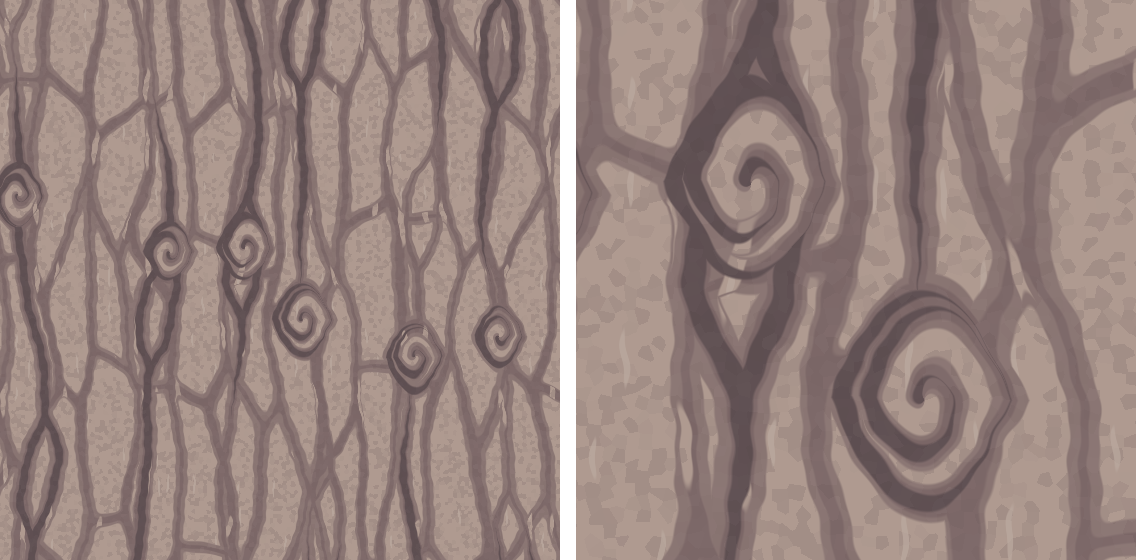
Left, the full canvas; right, a detail of the centre.
This texture is drawn by a WebGL 2 fragment shader. Its source:

```glsl
#version 300 es
precision highp float;
// Stylised tree bark: long pale plates, shadowed furrows, dark winding cracks and curled knots.
uniform vec2 u_resolution;
out vec4 fragColor;

vec2 hash2(vec2 c) {
    return fract(sin(vec2(dot(c, vec2(127.1, 311.7)), dot(c, vec2(269.5, 183.3)))) * 43758.5);
}

float smoothMin(float a, float b, float k) {
    float h = max(k - abs(a - b), 0.0) / k;
    return min(a, b) - h * h * k * 0.25;
}

vec2 site(vec2 cell) {
    return cell + 0.5 + 0.8 * (hash2(cell) - 0.5);
}

vec2 nearestCell(vec2 u) {
    vec2 best = floor(u);
    float bestDist = 9.0;
    for (int j = -1; j <= 1; j++)
    for (int i = -1; i <= 1; i++) {
        vec2 cell = floor(u) + vec2(i, j);
        vec2 d = site(cell) - u;
        if (dot(d, d) < bestDist) { bestDist = dot(d, d); best = cell; }
    }
    return best;
}

// Rounded distance to the plate border, in canvas units
float plateBorder(vec2 p) {
    vec2 scale = vec2(12.5, 3.7);
    vec2 u = p * scale;
    vec2 home = nearestCell(u);
    vec2 a = site(home);
    float border = 1.0;
    for (int j = -2; j <= 2; j++)
    for (int i = -2; i <= 2; i++) {
        if (i == 0 && j == 0) continue;
        vec2 b = site(home + vec2(i, j));
        vec2 n = normalize(b - a);
        border = smoothMin(border, dot(0.5 * (a + b) - u, n) / length(n * scale), 0.009);
    }
    return border;
}

// Sparse upright flecks, one per grid cell at most
float flecks(vec2 p, vec2 grid, float rarity, float halfWidth) {
    vec2 cell = floor(p * grid);
    vec2 h = hash2(cell + 9.0);
    vec2 d = fract(p * grid) - 0.5 - 0.3 * (hash2(cell) - 0.5);
    float r = length(d / vec2(halfWidth, mix(0.15, 0.38, h.y)));
    return step(rarity, h.x) * (1.0 - smoothstep(0.75, 1.05, r));
}

float crackX(float i, float y) {
    vec2 h = hash2(vec2(i, 3.0));
    return (i + 0.5 + 0.5 * (h.x - 0.5)) / 6.0 + 0.026 * sin(5.0 * y + 6.3 * h.x)
         + 0.009 * sin(13.0 * y + 6.3 * h.y) + 0.002 * sin(37.0 * y + 9.0 * h.x);
}

void main() {
    vec2 canvas = gl_FragCoord.xy / u_resolution.y;
    float soft = max(0.8 / u_resolution.y, 0.0009);

    // Hand-drawn wobble of every edge
    vec2 p = canvas;
    p.x += 0.0011 * sin(110.0 * p.y + 3.0 * sin(43.0 * p.x)) + 0.0006 * sin(260.0 * p.y + 90.0 * p.x);
    p.y += 0.0016 * sin(95.0 * p.x + 2.0 * sin(31.0 * p.y));

    vec2 flow = p + vec2(0.011 * sin(9.0 * p.y + 4.0 * sin(4.0 * p.x)) + 0.004 * sin(27.0 * p.y + 19.0 * p.x), 0.0);
    float crack = 1.0, furrow = 1.0, knotInk = 1.0, knotFurrow = 1.0;
    bool insideKnot = false;

    for (float i = 0.0; i < 6.0; i++) {
        // Winding crack that tapers and sometimes splits around an eye
        vec2 h = hash2(vec2(i, 3.0));
        float split = 0.028 * smoothstep(0.7, 1.0, sin(7.0 * p.y + 6.3 * h.x));
        float away = abs(abs(p.x - crackX(i, p.y)) - split);
        float halfWidth = 0.0088 * smoothstep(-0.9, 0.1, sin(4.0 * p.y + 20.0 * h.y)) - 0.002;
        crack = min(crack, away - halfWidth);
        furrow = min(furrow, away - max(halfWidth, 0.0) + 0.001);

        // Curled knot sitting on the crack
        vec2 k = hash2(vec2(i, 17.0));
        vec2 d = p - vec2(crackX(i, k.y), k.y);
        flow.x -= 0.5 * d.x * exp(-dot(d, d) / 0.006);
        d.x *= 1.0 + 7.0 * abs(d.y);
        d.y *= 0.8;
        float radius = mix(0.034, 0.054, k.x), r = length(d), angle = atan(d.y, d.x);
        float turn = fract(r / 0.034 + (k.x > 0.5 ? 1.0 : -1.0) * angle / 6.2832);
        float rim = abs(r - radius);
        float coil = r < radius ? min(abs(turn - 0.5) * 0.034, rim) : rim;
        knotInk = min(knotInk, coil - 0.003 - 0.003 * cos(angle + 6.3 * k.y));
        knotFurrow = min(knotFurrow, coil);
        insideKnot = insideKnot || r < radius;
    }

    // Furrow depth and ink combined from plates, cracks and knots
    float border = insideKnot ? knotFurrow : min(min(plateBorder(flow), furrow), knotFurrow);
    float ink = insideKnot ? knotInk : min(crack, knotInk);
    float rim = 0.0112 + 0.0018 * sin(14.0 * p.x + 9.0 * p.y);
    float plate = smoothstep(-soft, soft, border - rim);
    float island = flecks(flow, vec2(26.0, 9.0), 0.6, 0.13) * (1.0 - smoothstep(0.0075, 0.009, border));
    plate = max(plate, island);
    float shallow = smoothstep(-soft, soft, border - 0.005 - 0.002 * sin(11.0 * p.y + 30.0 * p.x));

    // Flat tones with a fine mottled grain
    float grain = hash2(nearestCell(canvas * 135.0) + 5.0).x;
    vec3 plateTone = mix(vec3(0.685, 0.605, 0.565), vec3(0.635, 0.555, 0.525), smoothstep(0.5, 0.85, grain));
    plateTone = mix(plateTone, vec3(0.73, 0.66, 0.62), 0.75 * flecks(p, vec2(48.0, 19.0), 0.86, 0.1));
    vec3 furrowTone = mix(vec3(0.49, 0.41, 0.41), vec3(0.54, 0.46, 0.45), shallow) + 0.022 * (grain - 0.5);
    vec3 color = mix(furrowTone, plateTone, plate);
    color = mix(vec3(0.375, 0.315, 0.325) + 0.02 * (grain - 0.5), color, smoothstep(-soft, soft, ink));
    fragColor = vec4(color, 1.0);
}
```
